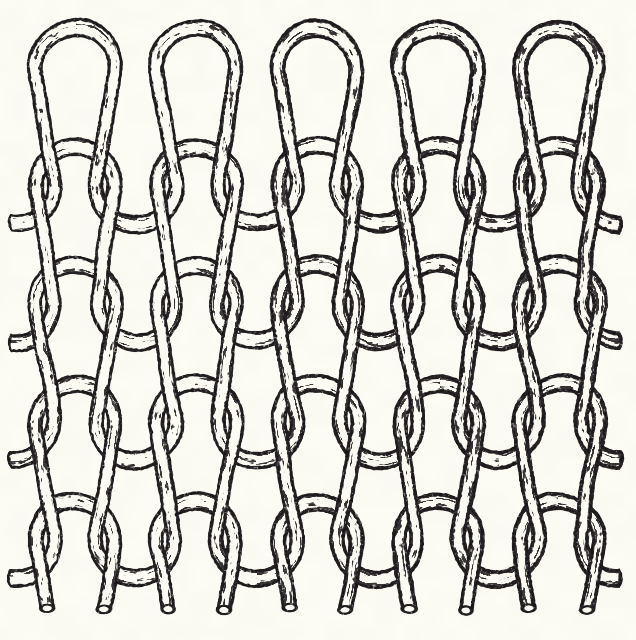
Write a WebGL 2 fragment shader that draws this pattern.

```glsl
#version 300 es
precision highp float;
// Ink drawing of a plain weft knit: five courses of five open loops.
// Each course is a curve of circular heads and sinkers joined by tangent legs;
// its signed distance gives outline and streaks, and legs lie over the arcs.

uniform vec2 u_resolution;
out vec4 fragColor;

// Lengths are in design units: the canvas is 768 units high, y runs down.
const float CANVAS = 768.0;
const float CENTER_X = 381.0;
const float COLUMNS = 5.0;
const float COURSES = 5.0;
const vec2 PITCH = vec2(145.0, 142.0);
const vec2 FIRST_HEAD = vec2(90.0, 81.0);   // centre of the top left head
const float ARC_RADIUS = 47.5;
const float LEG_DROP = 140.0;               // head centre to sinker centre
const float YARN_HALF = 9.4;
const float ARC_BULGE = 1.7;                // extra half width on the arcs
const vec2 LINE_WIDTH = vec2(3.7, 4.7);     // left side, right side
const float ROUGHNESS = 1.9;
const float WOBBLE = 5.0;
const vec2 STUB_SPAN = vec2(378.0, 370.0);  // middle and half width of a course
const vec2 CUT_END = vec2(34.2, 731.0);     // offset from column, height
const vec2 CUT_SIZE = vec2(8.5, 5.2);
const vec3 PAPER = vec3(0.99, 0.99, 0.96);
const vec3 INK_DARK = vec3(0.09, 0.07, 0.08);
const vec3 INK_LIGHT = vec3(0.19, 0.17, 0.18);

float hash(vec2 p) {
    vec3 q = fract(p.xyx * vec3(0.1031, 0.1030, 0.0973));
    q += dot(q, q.yzx + 33.33);
    return fract((q.x + q.y) * q.z);
}

float noise(vec2 p) {
    vec2 i = floor(p), f = fract(p);
    f = f * f * (3.0 - 2.0 * f);
    return mix(mix(hash(i), hash(i + vec2(1, 0)), f.x),
               mix(hash(i + vec2(0, 1)), hash(i + vec2(1, 1)), f.x), f.y);
}

// Half a loop, relative to its head centre: offset across, distance along, half width
vec3 yarn(vec2 p) {
    vec2 mid = 0.5 * vec2(0.5 * PITCH.x, LEG_DROP);
    float reach = length(mid);
    float halfLeg = sqrt(reach * reach - ARC_RADIUS * ARC_RADIUS);
    vec2 axis = mid / reach;
    vec2 normal = (axis * ARC_RADIUS + vec2(axis.y, -axis.x) * halfLeg) / reach;
    vec2 q = p - mid;
    float along = dot(q, vec2(-normal.y, normal.x));
    float side = along < 0.0 ? 1.0 : -1.0;  // fold the sinker onto the head
    q *= side;
    if (abs(along) < halfLeg) return vec3(dot(q, normal) * side, along, YARN_HALF);
    vec2 c = q + mid;
    float r = max(length(c), 0.001);
    float turn = clamp(dot(c, normal) / r, -1.0, 1.0);
    return vec3((r - ARC_RADIUS) * side,
                -side * (halfLeg + ARC_RADIUS * acos(turn)),
                YARN_HALF + ARC_BULGE * (1.0 - max(turn, 0.0)));
}

void main() {
    float px = CANVAS / u_resolution.y;
    vec2 pos = (gl_FragCoord.xy - 0.5 * u_resolution) * px;
    pos = vec2(pos.x + CENTER_X, 0.5 * CANVAS - pos.y);

    // Hand wobble and rough ink edges
    vec2 p = pos + WOBBLE * (vec2(noise(pos / 58.0), noise(pos / 58.0 + 37.0)) - 0.5);
    float rough = noise(pos / 3.2) + 0.6 * noise(pos / 8.0 + 11.0) - 0.8;

    float column = clamp(floor((p.x - FIRST_HEAD.x) / PITCH.x + 0.5), 0.0, COLUMNS - 1.0);
    float x = p.x - FIRST_HEAD.x - column * PITCH.x;
    float front = floor((p.y - FIRST_HEAD.y) / PITCH.y);
    float load = smoothstep(120.0, 680.0, pos.x);
    float line = mix(LINE_WIDTH.x, LINE_WIDTH.y, load);

    float ink = 0.0;
    // Neighbouring sinkers and heads first, then the legs in front
    for (int i = 0; i < 3; i++) {
        float course = front + (i == 0 ? -1.0 : i == 1 ? 1.0 : 0.0);
        if (course < 0.0 || course >= COURSES) continue;
        vec3 y = yarn(vec2(abs(x), p.y - FIRST_HEAD.y - course * PITCH.y));
        float d = abs(y.x) - y.z;
        d = max(d, abs(p.x - STUB_SPAN.x) - STUB_SPAN.y + 0.03 * y.x * y.x);
        if (course == COURSES - 1.0) d = max(d, p.y - CUT_END.y);
        d += ROUGHNESS * 0.5 * rough;

        // Broken streaks along the strand, denser near its edges
        float seed = 91.0 * hash(vec2(column * 2.0 + step(0.0, x), course + 5.0));
        float streak = 0.72 * noise(vec2(y.y / 17.0, y.x / 2.3) + seed)
                     + 0.28 * noise(vec2(y.y / 4.0, y.x / 1.7) + seed + 50.0);
        float edge = smoothstep(-9.0, -line, d);
        float limit = 0.77 - 0.08 * load - 0.13 * edge;
        float mark = smoothstep(limit - 0.05, limit + 0.07, streak);
        float outline = smoothstep(-0.7 * px, 0.7 * px, d + line + 0.8 * rough);
        float cover = 1.0 - smoothstep(-0.6 * px, 0.6 * px, d);
        ink = mix(ink, max(outline, 0.9 * mark), cover);
    }

    // Oval faces of the cut strands along the bottom
    float oval = (length((vec2(abs(x), p.y) - CUT_END) / CUT_SIZE) - 1.0) * CUT_SIZE.y;
    float rim = smoothstep(-0.5 * px, 0.5 * px, oval + 1.8 + 0.5 * rough);
    ink = mix(ink, rim, 1.0 - smoothstep(0.2, 0.2 + px, oval));

    // Pale grains in the ink, faint mottling of the paper
    float grain = noise(pos / 2.1 + 70.0);
    ink *= 1.0 - 0.4 * smoothstep(0.8, 0.98, grain);
    vec3 paper = PAPER - 0.012 * noise(pos / 20.0);
    fragColor = vec4(mix(paper, mix(INK_DARK, INK_LIGHT, grain), ink), 1.0);
}
```
